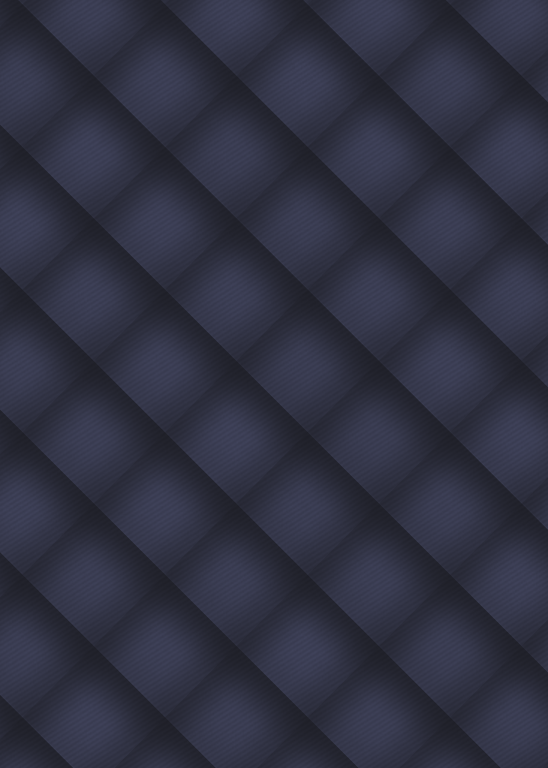
Reproduce this pattern procedurally as a WebGL 1 fragment shader.

```glsl
precision highp float;
// Dark slate padded diamonds with overlapping soft shadows and fine diagonal pinstripes.

uniform vec2 u_resolution;

// Lengths are in canvas widths, measured from the top left corner.
const float PITCH = 0.2602;
const vec2 ANCHOR = vec2(0.0411, 0.2682);
const vec3 SHADOW_COLOR = vec3(0.115, 0.118, 0.148);
const vec3 LIT_COLOR = vec3(0.231, 0.241, 0.328);

// Shadow strength and reach at each tile edge, as a share of the tile side.
const vec2 UPPER_RIGHT = vec2(0.82, 0.50);
const vec2 UPPER_LEFT = vec2(0.58, 0.42);
const vec2 LOWER_RIGHT = vec2(0.40, 0.40);
const vec2 LOWER_LEFT = vec2(0.20, 0.40);
const float RIM_WIDTH = 0.02;
const float RIM_GAIN = 0.07;

const float STRIPE_PERIOD = 0.0080;
const float STRIPE_ANGLE = 0.56;
const float STRIPE_GAIN = 0.045;
const float TILE_VARIATION = 0.10;
const float GRAIN_CELLS = 366.0;
const float GRAIN_GAIN = 0.035;
const int SAMPLES = 3;

float hash(vec2 p) {
  vec3 q = fract(vec3(p.xyx) * 0.1031);
  q += dot(q, q.yzx + 33.33);
  return fract((q.x + q.y) * q.z);
}

// Light remaining at a given distance from a shaded edge.
float edgeLight(float dist, vec2 edge) {
  return 1.0 - edge.x * (1.0 - smoothstep(0.0, edge.y, dist));
}

float tileLight(vec2 t) {
  float light = edgeLight(1.0 - t.y, UPPER_RIGHT) * edgeLight(t.x, UPPER_LEFT);
  light *= edgeLight(1.0 - t.x, LOWER_RIGHT) * edgeLight(t.y, LOWER_LEFT);
  return light + RIM_GAIN * (1.0 - smoothstep(0.0, RIM_WIDTH, t.y));
}

vec3 paddedFabric(vec2 p) {
  // Diagonal axes: x runs down-right, y runs up-right.
  vec2 q = (p - ANCHOR) / PITCH;
  vec2 diagonal = vec2(q.x + q.y, q.x - q.y);
  float light = tileLight(fract(diagonal));
  light *= 1.0 + TILE_VARIATION * (hash(floor(diagonal) + 40.0) - 0.5);

  // Woven pinstripes and fine grain.
  float across = dot(p, vec2(sin(STRIPE_ANGLE), cos(STRIPE_ANGLE)));
  float stripe = sin(6.28318 * across / STRIPE_PERIOD);
  float grain = hash(floor(p * GRAIN_CELLS)) - 0.5;
  vec3 color = mix(SHADOW_COLOR, LIT_COLOR, light);
  return color * (1.0 + STRIPE_GAIN * stripe + GRAIN_GAIN * grain);
}

void main() {
  // Average a small grid of samples to smooth edges and stripes.
  vec3 color = vec3(0.0);
  for (int i = 0; i < SAMPLES; i++) {
    for (int j = 0; j < SAMPLES; j++) {
      vec2 offset = (vec2(float(i), float(j)) + 0.5) / float(SAMPLES) - 0.5;
      vec2 pixel = gl_FragCoord.xy + offset;
      color += paddedFabric(vec2(pixel.x, u_resolution.y - pixel.y) / u_resolution.x);
    }
  }
  gl_FragColor = vec4(color / float(SAMPLES * SAMPLES), 1.0);
}
```
